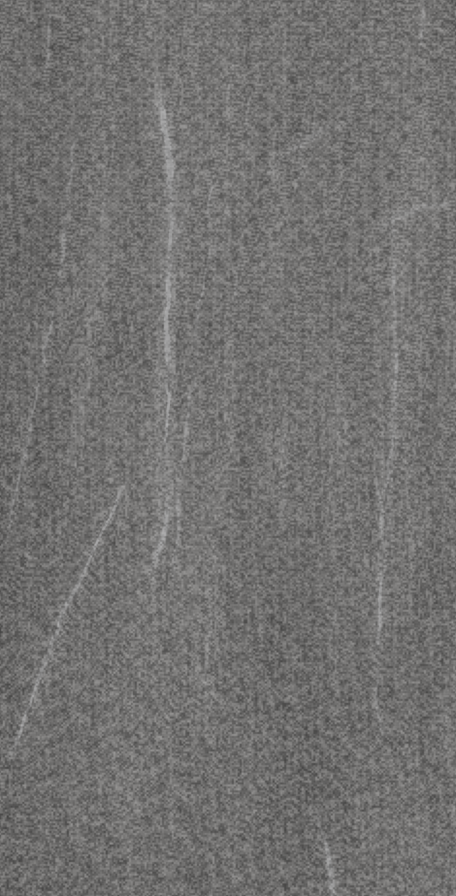
Write a Shadertoy shader that draws this texture.

```glsl
float hash(vec2 p) {
    return fract(sin(dot(p, vec2(127.1, 311.7))) * 43758.5453);
}

float noise(vec2 p) {
    vec2 i = floor(p), f = fract(p);
    f = f * f * (3.0 - 2.0 * f);
    return mix(mix(hash(i), hash(i + vec2(1, 0)), f.x),
               mix(hash(i + vec2(0, 1)), hash(i + vec2(1, 1)), f.x), f.y);
}

float fbm(vec2 p) {
    float sum = 0.0, amp = 0.5;
    for (int i = 0; i < 4; i++) {
        sum += amp * noise(p);
        p = p * 2.03 + 17.3;
        amp *= 0.5;
    }
    return sum / 0.9375;
}

// Broken, wavering mineral line from a to b, bent sideways by bow
float vein(vec2 p, vec2 a, vec2 b, float bow, float width, float pixel) {
    float len = length(b - a);
    vec2 dir = (b - a) / len;
    float along = dot(p - a, dir);
    float t = along / len;
    float seed = 57.0 * a.x + 31.0 * b.y;
    float wobble = 0.022 * (noise(vec2(along * 8.0, seed)) - 0.5)
                 + 0.009 * (noise(vec2(along * 34.0, seed + 9.0)) - 0.5);
    float side = dot(p - a, vec2(-dir.y, dir.x)) - bow * 4.0 * t * (1.0 - t) - wobble;
    float thick = width * (0.25 + 1.3 * noise(vec2(along * 13.0, seed + 4.0)));
    float core = 1.0 - smoothstep(0.2 * thick, thick + 0.7 * pixel, abs(side));
    float halo = exp(-pow(side / (width * 2.8), 2.0));
    float gaps = smoothstep(0.2, 0.7, noise(vec2(along * 16.0, seed + 2.0)));
    float ends = smoothstep(0.0, 0.12, t) * smoothstep(1.0, 0.85, t);
    return ends * (core * (0.15 + 0.85 * gaps) + 0.25 * halo);
}

// Thin upright filaments along the middle contour of stretched noise
float filaments(vec2 p, vec2 scale, float thin) {
    float ridge = abs(fbm(p * scale) - 0.5);
    float patches = smoothstep(0.5, 0.75, noise(p * vec2(7.0, 3.5) + scale));
    return patches * (1.0 - smoothstep(0.0, thin, ridge));
}

// Short faint streaks, one per loop step
float streaks(vec2 p, float height, float pixel) {
    float sum = 0.0;
    for (int i = 0; i < 22; i++) {
        float k = float(i);
        vec2 top = vec2(hash(vec2(k, 1.3)), height * hash(vec2(k, 7.1)));
        float len = mix(0.12, 0.4, hash(vec2(k, 3.7)));
        vec2 end = top - len * vec2(0.22 * hash(vec2(k, 5.9)) - 0.03, 1.0);
        sum += vein(p, top, end, 0.01, 0.003, pixel) * mix(0.2, 0.6, hash(vec2(k, 9.2)));
    }
    return sum;
}

float mainVeins(vec2 p, float pixel) {
    float v = 1.1 * vein(p, vec2(0.355, 1.83), vec2(0.340, 0.63), 0.026, 0.008, pixel);
    v += 0.6 * vein(p, vec2(0.345, 1.80), vec2(0.385, 1.42), 0.005, 0.009, pixel);
    v += 0.45 * vein(p, vec2(0.175, 1.75), vec2(0.0, 0.72), 0.02, 0.004, pixel);
    v += 0.75 * vein(p, vec2(0.290, 0.93), vec2(0.0, 0.22), -0.025, 0.006, pixel);
    v += 0.65 * vein(p, vec2(0.865, 1.54), vec2(0.825, 0.50), 0.012, 0.005, pixel);
    v += 0.50 * vein(p, vec2(0.825, 0.95), vec2(0.835, 0.28), 0.0, 0.004, pixel);
    v += 0.85 * vein(p, vec2(0.690, 0.21), vec2(0.735, -0.05), 0.0, 0.009, pixel);
    v += 0.45 * vein(p, vec2(0.480, 1.65), vec2(0.385, 0.60), -0.01, 0.004, pixel);
    v += 0.50 * vein(p, vec2(0.585, 1.56), vec2(0.770, 1.71), 0.02, 0.008, pixel);
    v += 0.45 * vein(p, vec2(0.820, 1.46), vec2(1.000, 1.52), 0.015, 0.009, pixel);
    return v;
}

void mainImage(out vec4 fragColor, in vec2 fragCoord) {
    vec2 p = fragCoord / iResolution.x;
    float pixel = 1.0 / iResolution.x;
    float height = iResolution.y / iResolution.x;

    // Lean and gently warp the bedding
    vec2 q = p + vec2(0.05 * (noise(p * vec2(2.5, 1.6)) - 0.5) - 0.04 * p.y, 0.0);

    // Soft clouds, broad bands and fine upright fibres
    float tone = 0.443;
    tone += 0.085 * (fbm(p * vec2(3.2, 1.8) + 4.0) - 0.5);
    tone += 0.055 * (fbm(q * vec2(14.0, 1.3)) - 0.5);
    tone += 0.035 * (noise(q * vec2(75.0, 5.0)) - 0.5);

    // Sandy grain
    float grain = 0.75 * (noise(p * 235.0) - 0.5) + 0.45 * (noise(p * 128.0 + 40.0) - 0.5);
    tone += 0.25 * grain;

    // Pale veins, broken up by the grain
    float pale = mainVeins(p, pixel) + 0.55 * streaks(p, height + 0.2, pixel);
    pale += 0.22 * filaments(q, vec2(8.0, 1.1), 0.02);
    pale += 0.16 * filaments(q + 3.0, vec2(13.0, 1.7), 0.025);
    pale = clamp(pale * (0.85 + 0.6 * grain), 0.0, 1.0);

    vec3 stone = tone * vec3(1.008, 1.0, 0.991);
    vec3 quartz = vec3(0.665, 0.665, 0.668) + 0.1 * grain;
    fragColor = vec4(mix(stone, quartz, 0.75 * pale), 1.0);
}
```
